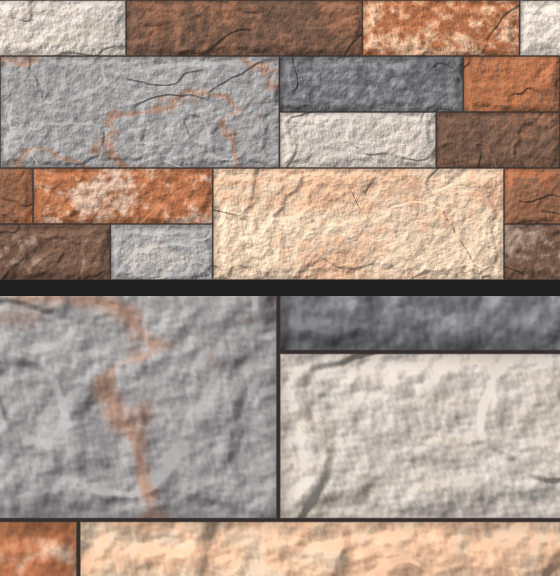
Top, the full canvas; bottom, a detail of the centre.
Reproduce this texture procedurally as a WebGL 1 fragment shader.

```glsl
precision highp float;
uniform vec2 u_resolution;

#define PALE vec3(0.87, 0.82, 0.77)
#define BROWN vec3(0.47, 0.36, 0.30)
#define RUST vec3(0.72, 0.46, 0.32)
#define SLATE vec3(0.64, 0.63, 0.63)
#define CHARCOAL vec3(0.44, 0.44, 0.45)
#define CREAM vec3(0.93, 0.82, 0.71)
#define JOINT_COLOR vec3(0.22, 0.19, 0.18)
#define JOINT_HALF 0.0024
#define RIM_WIDTH 0.03
#define RELIEF 0.1
#define VEIN 0.35
#define ROWS 5.0

float hash(vec2 p) {
  return fract(sin(dot(p, vec2(127.1, 311.7))) * 43758.5453);
}

float noise(vec2 p) {
  vec2 i = floor(p), f = fract(p);
  f = f * f * (3.0 - 2.0 * f);
  return mix(mix(hash(i), hash(i + vec2(1.0, 0.0)), f.x),
             mix(hash(i + vec2(0.0, 1.0)), hash(i + 1.0), f.x), f.y);
}

float fbm(vec2 p) {
  float sum = 0.0, amp = 0.533;
  for (int i = 0; i < 4; i++) {
    sum += amp * noise(p);
    p = mat2(1.6, 1.2, -1.2, 1.6) * p + 7.3;
    amp *= 0.5;
  }
  return sum;
}

vec3 palette(float k) {
  if (k < 0.5) return PALE;
  if (k < 1.5) return BROWN;
  if (k < 2.5) return RUST;
  if (k < 3.5) return SLATE;
  if (k < 4.5) return CHARCOAL;
  return CREAM;
}

// Per row: three vertical joints, and stones coded as base * 10 + vein
void rowLayout(float row, out vec3 joints, out vec3 kinds) {
  if (row < 0.5)      { joints = vec3(0.225, 0.647, 0.928); kinds = vec3(3, 12, 25); }
  else if (row < 1.5) { joints = vec3(0.499, 0.827, 1.0);   kinds = vec3(32, 43, 21); }
  else if (row < 2.5) { joints = vec3(0.499, 0.779, 1.0);   kinds = vec3(32, 3, 12); }
  else if (row < 3.5) { joints = vec3(0.059, 0.380, 0.900); kinds = vec3(21, 20, 52); }
  else                { joints = vec3(0.197, 0.380, 0.900); kinds = vec3(10, 30, 52); }
}

// Distance inward from the edge of a stone
float inset(vec2 p, vec2 center, vec2 halfSize) {
  vec2 d = halfSize - abs(p - center);
  return min(d.x, d.y);
}

// Split ledges, fine grain and a rim chipped more on taller stones
float stoneHeight(vec2 p, vec2 center, vec2 halfSize, vec2 seed) {
  vec2 q = p + seed;
  float level = 5.0 * fbm(q * vec2(2.6, 3.4) + 0.5 * noise(q * 5.0));
  float ledge = floor(level) + smoothstep(0.0, 0.14, fract(level));
  float chip = 0.6 * halfSize.y * (fbm(q * 11.0) - 0.55);
  float rim = smoothstep(0.0, RIM_WIDTH, inset(p, center, halfSize) + chip);
  return 0.026 * ledge + 0.045 * fbm(q * 42.0) + 0.03 * rim;
}

void main() {
  vec2 p = gl_FragCoord.xy / u_resolution.y;
  float aspect = u_resolution.x / u_resolution.y;
  float px = 1.0 / u_resolution.y;

  // Find the stone; the first one of a row wraps round the sides
  float row = min(floor((1.0 - p.y) * ROWS), ROWS - 1.0);
  vec3 joints, kinds;
  rowLayout(row, joints, kinds);
  if (p.x > joints.z * aspect) p.x -= aspect;
  float x = p.x / aspect;
  vec2 span = vec2(joints.z - 1.0, joints.x);
  float kind = kinds.x, index = 0.0;
  if (x > joints.y) { span = joints.yz; kind = kinds.z; index = 2.0; }
  else if (x > joints.x) { span = joints.xy; kind = kinds.y; index = 1.0; }

  // Two stones are two rows tall
  float top = row, tall = 1.0;
  if (row > 2.5 && index > 1.5) { top = 3.0; tall = 2.0; }
  else if (row > 0.5 && row < 2.5 && index < 0.5) { top = 1.0; tall = 2.0; }
  vec2 center = vec2(0.5 * (span.x + span.y) * aspect, 1.0 - (top + 0.5 * tall) / ROWS);
  vec2 halfSize = 0.5 * vec2((span.y - span.x) * aspect, tall / ROWS);
  vec2 seed = 30.0 * vec2(hash(vec2(span.x, top)), hash(vec2(top, span.y)));
  vec2 q = p + seed;

  // Veins: broad blotches, or narrow streaks on slate
  float base = floor(kind / 10.0);
  float stain = fbm(q * vec2(5.0, 7.0) + 1.5 * fbm(q * 4.0));
  float fleck = fbm(q * 40.0);
  float vein = smoothstep(0.38, 0.75, stain + 0.7 * (fleck - 0.5));
  if (base == 3.0) {
    float streak = abs(fbm(q * vec2(2.5, 4.0)) - 0.5);
    vein = 1.3 * (1.0 - smoothstep(0.0, 0.05, streak + 0.08 * (fleck - 0.5)));
  }
  float strength = base == 2.0 ? 1.8 * VEIN : VEIN;

  // Base colour and speckle
  vec3 color = mix(palette(base), palette(kind - base * 10.0), strength * vein);
  color *= 0.84 + 0.32 * fleck;
  color *= 0.94 + 0.12 * fbm(q * 3.0 + 11.0);

  // Light from the upper left
  vec2 e = vec2(0.004, 0.0);
  float slope = stoneHeight(p + e.xy, center, halfSize, seed)
              - stoneHeight(p + e.yx, center, halfSize, seed);
  color *= 1.0 + clamp(RELIEF * slope / e.x, -0.42, 0.16);

  // Shaded rim and dark joint
  float d = inset(p, center, halfSize);
  color *= mix(0.82, 1.0, smoothstep(0.0, RIM_WIDTH, d + 0.03 * (stain - 0.4)));
  color = mix(JOINT_COLOR, color, smoothstep(JOINT_HALF - px, JOINT_HALF + px, d));
  gl_FragColor = vec4(color, 1.0);
}
```
